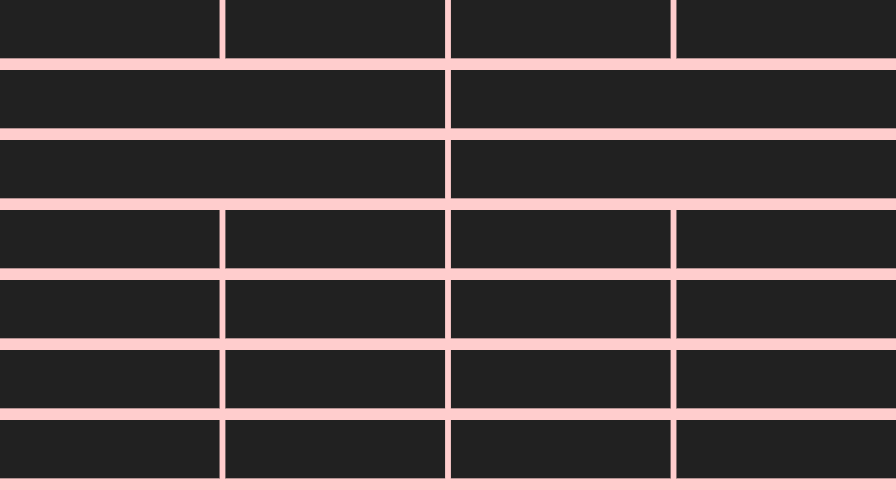
Reproduce this pattern procedurally as a Shadertoy shader.

```glsl
// Charcoal bricks in seven courses, parted by flat pink mortar.
// Wrapped distances give the bed joints; mirroring about the centre gives the
// upright joints. Two courses keep only the centre joint, for long bricks.

// Pixel coverage of a shape from its signed distance in canvas fractions
float coverage(float dist, float pixels) {
    return clamp(0.5 - dist * pixels, 0.0, 1.0);
}

// Distance to the mortar band that fills the lowest sixth of each course
float bedJoint(float y) {
    float fromBand = abs(fract(y * 7.0 - 1.0 / 12.0 + 0.5) - 0.5);
    return (fromBand - 1.0 / 12.0) / 7.0;
}

// Distance to the upright joints: one at the centre, two more in short courses
float headJoint(float x, bool longBricks) {
    float fromCentre = abs(x - 0.5);
    float fromSide = longBricks ? 1.0 : abs(fromCentre - 0.2517);
    return min(fromCentre, fromSide) - 0.00326;
}

void mainImage(out vec4 fragColor, in vec2 fragCoord) {
    vec2 uv = fragCoord / iResolution.xy;

    // Courses count upward from the bottom edge
    float course = floor(uv.y * 7.0);
    bool longBricks = course == 4.0 || course == 5.0;

    float bed = coverage(bedJoint(uv.y), iResolution.y);
    float head = coverage(headJoint(uv.x, longBricks), iResolution.x);

    // Mortar over brick
    vec3 brick = vec3(0.13);
    vec3 mortar = vec3(1.0, 0.805, 0.805);
    fragColor = vec4(mix(brick, mortar, max(bed, head)), 1.0);
}
```
